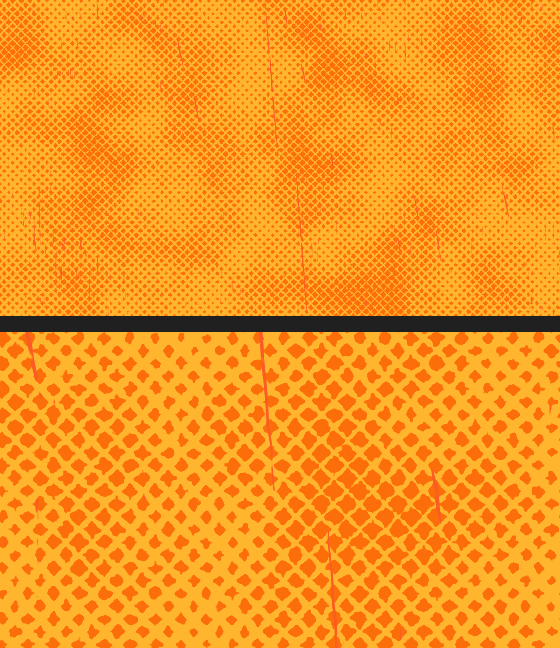
Top: the whole. Bottom: its middle third, enlarged.
This pattern is drawn by a WebGL 2 fragment shader. Its source:

```glsl
#version 300 es
precision highp float;
// Worn halftone: a diagonal lattice of ragged orange diamonds on yellow.
// Gradient noise sets the dot sizes and frays their edges; stretched noise
// and thin tapered segments add red vertical scratches over the print.

uniform vec2 u_resolution;
out vec4 fragColor;

const vec3 YELLOW = vec3(1.00, 0.715, 0.18);
const vec3 ORANGE = vec3(0.99, 0.43, 0.04);
const vec3 RED    = vec3(0.99, 0.36, 0.14);

const float ROWS = 37.1;           // dots per canvas height
const float DOT_HALF = 0.295;      // mean half side of a dot, in cells
const float DOT_SWING = 0.24;      // how far the tone changes the half side
const float DOT_MIN = 0.19;
const float DOT_MAX = 0.42;
const float CORNER = 0.07;         // rounding of the diamonds
const float FRAY = 0.17;           // raggedness of the edges
const float TONE_SCALE = 4.2;      // dark clouds per canvas height
const vec2  STREAK_SCALE = vec2(115.0, 11.0);
const float STREAK_LEVEL = 0.66;   // higher leaves fewer streaks
const int   NICKS = 9;             // short slanted scratches

vec2 hash2(vec2 cell) {
    uvec2 v = uvec2(ivec2(cell)) * uvec2(1597334673u, 3812015801u);
    uint h = (v.x ^ v.y) * 1597334673u;
    h = (h ^ (h >> 15u)) * 2246822519u;
    h ^= h >> 13u;
    return vec2(h & 65535u, h >> 16u) / 65535.0;
}

float cornerSlope(vec2 cell, vec2 offset) {
    float angle = 6.28318 * hash2(cell).x;
    return dot(vec2(cos(angle), sin(angle)), offset);
}

float gradientNoise(vec2 p) {
    vec2 i = floor(p), f = p - i;
    vec2 w = f * f * f * (f * (f * 6.0 - 15.0) + 10.0);
    vec2 e = vec2(1.0, 0.0);
    float low  = mix(cornerSlope(i, f), cornerSlope(i + e, f - e), w.x);
    float high = mix(cornerSlope(i + e.yx, f - e.yx),
                     cornerSlope(i + e.xx, f - e.xx), w.x);
    return mix(low, high, w.y);
}

float roundedSquare(vec2 p, float halfSide) {
    vec2 d = abs(p) - halfSide + CORNER;
    return length(max(d, 0.0)) + min(max(d.x, d.y), 0.0) - CORNER;
}

// Coverage of a thin stroke that narrows toward both ends.
float scratch(vec2 p, vec2 a, vec2 b, float width, float pixel) {
    vec2 ab = b - a;
    float t = clamp(dot(p - a, ab) / dot(ab, ab), 0.0, 1.0);
    float taper = width * (0.35 + 0.65 * sin(3.14159 * t));
    float d = length(p - a - ab * t) - taper;
    return 1.0 - smoothstep(-0.5 * pixel, 0.5 * pixel, d);
}

float halftone(vec2 p, float pixel) {
    vec2 q = p * ROWS;
    vec2 lattice = vec2(q.x + q.y, q.y - q.x);
    vec2 cell = floor(lattice);
    vec2 local = lattice - cell - 0.5;

    // Tone is sampled once per dot, so each dot keeps a single size.
    vec2 mid = cell + 0.5;
    vec2 center = 0.5 * vec2(mid.x - mid.y, mid.x + mid.y) / ROWS;
    float tone = gradientNoise(center * TONE_SCALE + 7.3)
               + 0.5 * gradientNoise(center * TONE_SCALE * 2.3 + 31.7);
    float halfSide = DOT_HALF + DOT_SWING * tone + 0.05 * (hash2(cell).y - 0.5);
    halfSide = clamp(halfSide, DOT_MIN, DOT_MAX);

    float fray = gradientNoise(q * 3.1 + 11.0) + 0.5 * gradientNoise(q * 6.3);
    float d = roundedSquare(local, halfSide) + FRAY * fray;
    float blur = 0.75 * pixel * ROWS;
    return 1.0 - smoothstep(-blur, blur, d);
}

float streaks(vec2 p, vec2 uv) {
    // Wear gathers in patches and toward the borders.
    vec2 border = abs(uv - 0.5) * 2.0;
    float wear = gradientNoise(p * vec2(4.5, 3.0) + 53.0)
               + 0.35 * max(border.x, border.y) - 0.2;
    float grain = gradientNoise(p * STREAK_SCALE)
                + 0.4 * gradientNoise(p * vec2(190.0, 60.0) + 17.0);
    float d = grain - STREAK_LEVEL + 0.45 * wear;
    float blur = 0.6 * fwidth(grain) + 0.001;
    return smoothstep(-blur, blur, d);
}

float scratches(vec2 p, float aspect, float pixel) {
    vec2 wobble = vec2(0.0015 * gradientNoise(p * vec2(20.0, 35.0)), 0.0);
    // A long broken scratch near the middle.
    float ink = scratch(p + wobble, vec2(0.838, 1.0), vec2(0.880, 0.50), 0.0021, pixel);
    ink = max(ink, scratch(p + wobble, vec2(0.937, 0.456), vec2(0.973, -0.02), 0.0021, pixel));
    for (int i = 0; i < NICKS; i++) {
        vec2 start = hash2(vec2(i, 71)) * vec2(aspect, 1.0);
        vec2 shape = hash2(vec2(i, 137));
        vec2 run = vec2(0.10 + 0.14 * shape.x, -1.0) * (0.05 + 0.07 * shape.y);
        ink = max(ink, scratch(p + wobble, start, start + run, 0.0022, pixel));
    }
    // Gaps where the stroke skipped.
    return ink * smoothstep(-0.38, -0.2, gradientNoise(p * vec2(70.0, 45.0)));
}

void main() {
    vec2 uv = gl_FragCoord.xy / u_resolution;
    vec2 p = gl_FragCoord.xy / u_resolution.y;
    float pixel = 1.0 / u_resolution.y;
    vec3 color = mix(YELLOW, ORANGE, halftone(p, pixel));
    float wear = max(streaks(p, uv), scratches(p, u_resolution.x / u_resolution.y, pixel));
    fragColor = vec4(mix(color, RED, wear), 1.0);
}
```
